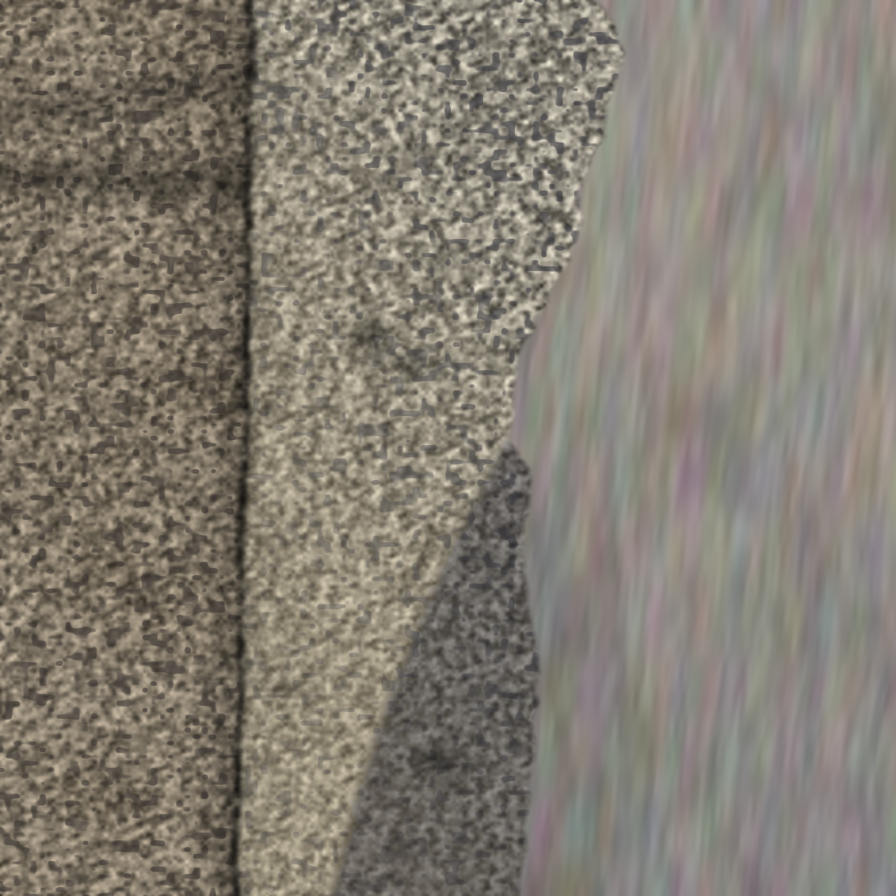
Give the GLSL for this texture, as a Shadertoy shader.

```glsl
float hash(vec2 p) {
    vec3 q = fract(vec3(p.xyx) * 0.1031);
    q += dot(q, q.yzx + 33.33);
    return fract((q.x + q.y) * q.z);
}

float noise(vec2 p) {
    vec2 i = floor(p), f = fract(p);
    f = f * f * (3.0 - 2.0 * f);
    return mix(mix(hash(i), hash(i + vec2(1, 0)), f.x),
               mix(hash(i + vec2(0, 1)), hash(i + vec2(1, 1)), f.x), f.y);
}

float fbm(vec2 p) {
    float sum = 0.0, amp = 0.53;
    for (int i = 0; i < 4; i++) {
        sum += amp * noise(p);
        p = mat2(1.6, 1.2, -1.2, 1.6) * p + 17.3;
        amp *= 0.5;
    }
    return sum;
}

// Right-hand limit of the gravel at a given height
float gravelEdge(float y) {
    vec2 knots[13] = vec2[13](
        vec2(0.579, 0.0), vec2(0.596, 0.154), vec2(0.601, 0.26), vec2(0.582, 0.39),
        vec2(0.591, 0.475), vec2(0.569, 0.515), vec2(0.577, 0.596), vec2(0.605, 0.655),
        vec2(0.646, 0.733), vec2(0.648, 0.785), vec2(0.677, 0.863), vec2(0.697, 0.94),
        vec2(0.668, 1.0));
    float x = knots[0].x;
    for (int i = 0; i < 12; i++) {
        float t = clamp((y - knots[i].y) / (knots[i + 1].y - knots[i].y), 0.0, 1.0);
        x += (knots[i + 1].x - knots[i].x) * t;
    }
    return x;
}

float blot(vec2 p, vec2 center, vec2 radius) {
    vec2 d = (p - center) / radius;
    return exp(-dot(d, d)) * (0.5 + noise(p * 90.0));
}

// Embossed pebbles: dark hollows with a lit side
float pebbles(vec2 p) {
    vec2 q = mat2(0.88, -0.42, 0.48, 0.9) * p * vec2(125.0, 150.0);
    q += 0.6 * noise(p * 60.0);
    float body = noise(q) - 0.5;
    float relief = noise(q + vec2(0.45, -0.5)) - noise(q - vec2(0.45, -0.5));
    return body * 0.75 + relief * 0.35 + (noise(p * 235.0) - 0.5) * 0.4;
}

vec3 coarseGround(vec2 p, float grain) {
    vec3 color = vec3(0.505, 0.465, 0.40) + 0.10 * (fbm(p * 9.0) - 0.5);
    color += grain * vec3(0.43, 0.40, 0.36);
    float pits = smoothstep(0.62, 0.86, noise(p * vec2(105.0, 135.0) + 41.0));
    color = mix(color, vec3(0.22, 0.20, 0.19), pits * 0.62);
    // Dirty bands across the upper part
    float wobble = 0.025 * (fbm(p * 14.0) - 0.5);
    float upper = (p.y - 0.873 - 0.13 * p.x - wobble) / 0.025;
    float lower = (p.y - 0.802 + wobble) / 0.023;
    float dirt = 0.75 * exp(-upper * upper) + exp(-lower * lower);
    return color * (1.0 - 0.32 * min(dirt, 1.0));
}

vec3 paleGround(vec2 p, float grain) {
    float rough = smoothstep(0.25, 0.75, p.x * 0.8 + p.y * 0.4 - 0.1);
    vec3 color = mix(vec3(0.595, 0.56, 0.48), vec3(0.575, 0.555, 0.505), rough);
    color += grain * mix(0.36, 0.56, rough) * vec3(1.0, 0.98, 0.91);
    float pits = smoothstep(0.62, 0.85, noise(p * vec2(112.0, 130.0) + 73.0));
    color = mix(color, vec3(0.25, 0.25, 0.27), pits * mix(0.32, 0.68, rough));
    float stain = blot(p, vec2(0.412, 0.623), vec2(0.022, 0.023))
                + blot(p, vec2(0.457, 0.592), vec2(0.016, 0.014))
                + blot(p, vec2(0.508, 0.855), vec2(0.012, 0.018)) * 0.6
                + blot(p, vec2(0.307, 0.232), vec2(0.023, 0.015)) * 0.6
                + blot(p, vec2(0.490, 0.147), vec2(0.026, 0.018)) * 0.7
                + blot(p, vec2(0.300, 0.543), vec2(0.008, 0.014)) * 0.6;
    return color * (1.0 - 0.40 * min(stain, 1.0));
}

// Smeared grey surface with faint coloured streaks
vec3 streakedGround(vec2 p) {
    vec2 q = vec2(p.x - 0.10 * p.y + 0.012 * noise(p * 7.0), p.y);
    float streak = noise(q * vec2(95.0, 17.0)) + 0.6 * noise(q * vec2(190.0, 32.0)) - 0.8;
    vec3 tint = vec3(noise(q * vec2(58.0, 13.0) + 5.0),
                     noise(q * vec2(58.0, 13.0) + 37.0),
                     noise(q * vec2(58.0, 13.0) + 81.0)) - 0.5;
    vec3 color = mix(vec3(0.525, 0.515, 0.495), vec3(0.575, 0.555, 0.53), smoothstep(0.0, 0.8, p.y));
    color += 0.09 * streak + 0.07 * tint + 0.08 * (fbm(q * vec2(13.0, 6.0)) - 0.5);
    float margin = (p.x - 0.61) / 0.07;
    return color - 0.05 * exp(-margin * margin) * smoothstep(0.55, 0.25, p.y);
}

void mainImage(out vec4 fragColor, in vec2 fragCoord) {
    vec2 p = fragCoord / iResolution.xy;
    float grain = pebbles(p);

    // Seam between the two gravels
    float seam = p.x - 0.263 - 0.018 * p.y - 0.012 * (fbm(vec2(p.y * 24.0, 3.0)) - 0.5);
    vec3 color = mix(coarseGround(p, grain), paleGround(p, grain), smoothstep(-0.006, 0.008, seam));
    float crack = exp(-pow(seam / 0.006, 2.0)) * (0.3 + 0.7 * noise(p * vec2(110.0, 75.0)));
    float grime = exp(-pow((seam + 0.015) / 0.022, 2.0)) * (0.3 + 0.7 * fbm(p * 55.0));
    color *= (1.0 - 0.78 * crack) * (1.0 - 0.28 * grime);

    // Slanting cast shadow
    float shadowEdge = 0.371 + 0.387 * p.y - 0.33 * p.y * (0.512 - p.y);
    float shade = smoothstep(-0.008, 0.008, p.x - shadowEdge + 0.012 * grain);
    shade *= smoothstep(0.53, 0.50, p.y);
    color = mix(color, color * vec3(0.67, 0.68, 0.74), shade);

    // Smooth strip beyond the ragged edge
    float edge = p.x - gravelEdge(p.y) - 0.008 * (noise(vec2(p.y * 65.0, 9.0)) - 0.5);
    color = mix(color, streakedGround(p), smoothstep(-0.005, 0.005, edge));
    fragColor = vec4(clamp(color, 0.0, 1.0), 1.0);
}
```
